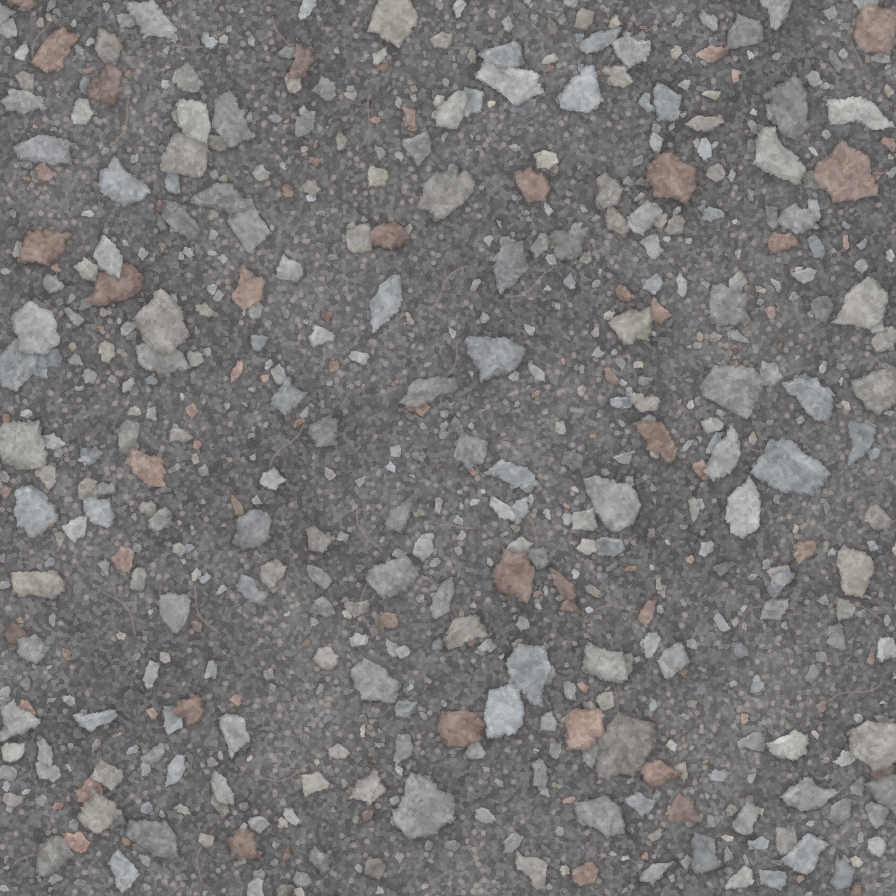
Write a three.js fragment shader that draws this texture.

```glsl
// Draws trodden grey earth strewn with angular stones, chips, grit and twigs.
varying vec2 vUv;

const float TAU = 6.2831853;
const vec3 DARK_EARTH = vec3(0.375, 0.365, 0.37);
const vec3 PALE_EARTH = vec3(0.49, 0.48, 0.48);
const vec3 COOL_STONE = vec3(0.63, 0.65, 0.67);
const vec3 WARM_STONE = vec3(0.67, 0.65, 0.62);
const vec3 RUSTY_STONE = vec3(0.64, 0.56, 0.53);
const vec3 TWIG = vec3(0.58, 0.54, 0.50);
const vec2 LIGHT = vec2(-0.35, 0.94);

float hash(vec2 p) {
  vec3 q = fract(p.xyx * 0.1031);
  q += dot(q, q.yzx + 33.33);
  return fract((q.x + q.y) * q.z);
}

vec2 hash2(vec2 p) {
  return vec2(hash(p), hash(p + 71.7));
}

vec2 direction(float angle) {
  return vec2(cos(angle), sin(angle));
}

vec2 rotate(vec2 p, float angle) {
  vec2 d = direction(angle);
  return vec2(dot(p, d), dot(p, vec2(-d.y, d.x)));
}

// Smooth irregular field around zero, from warped and turned sines
float layeredSines(vec2 p) {
  float sum = 0.0, amp = 0.5;
  for (int i = 0; i < 5; i++) {
    p += 0.7 * sin(p.yx * 1.3 + float(i) * 2.0);
    sum += amp * sin(p.x) * cos(p.y);
    p = mat2(1.5, 1.2, -1.2, 1.5) * p + 3.7;
    amp *= 0.6;
  }
  return sum;
}

// Cellular noise: distance to the nearest point, and its random value
vec2 cellular(vec2 p) {
  vec2 cell = floor(p), best = vec2(9.0, 0.0);
  for (int y = -1; y <= 1; y++) {
    for (int x = -1; x <= 1; x++) {
      vec2 id = cell + vec2(x, y);
      float dist = length(id + hash2(id) - p);
      if (dist < best.x) best = vec2(dist, hash(id + 19.3));
    }
  }
  return best;
}

// Faceted stone: x is the distance to the outline, y the light on its facet
vec2 stone(vec2 p, vec2 id, float radius) {
  float outline = -9.0;
  vec2 tilt = (hash2(id + 5.1) - 0.5) * 0.9;
  float height = radius * 0.32 + dot(p, tilt);
  vec2 slope = -tilt;
  for (int i = 0; i < 6; i++) {
    vec2 key = id + float(i) * 3.17;
    vec2 side = direction((float(i) + 0.8 * hash(key)) * TAU / 6.0);
    float d = dot(p, side) - radius * mix(0.6, 1.0, hash(key + 8.3));
    float steepness = mix(0.6, 2.0, hash(key + 2.9));
    outline = max(outline, d);
    if (-d * steepness < height) {
      height = -d * steepness;
      slope = side * steepness;
    }
  }
  return vec2(outline, dot(slope, LIGHT));
}

vec3 stoneColour(vec2 id) {
  vec3 colour = mix(COOL_STONE, WARM_STONE, hash(id + 1.3));
  colour = mix(colour, RUSTY_STONE, step(0.88, hash(id + 4.4)));
  return colour * mix(0.88, 1.1, hash(id + 6.6));
}

// Lays one scattered size of stones over the ground
vec3 layStones(vec3 colour, vec2 uv, float cells, float share, float mottle) {
  vec2 p = uv * cells;
  float edge = 0.0013 * cells;
  vec2 ragged = 0.09 * vec2(layeredSines(p * 4.0), layeredSines(p * 4.0 + 40.0));
  for (int y = -1; y <= 1; y++) {
    for (int x = -1; x <= 1; x++) {
      vec2 cell = floor(p) + vec2(x, y);
      vec2 id = cell + cells * 7.0;
      float cluster = 1.0 + 0.9 * layeredSines(cell / cells * 9.0);
      if (hash(id) > share * cluster) continue;
      vec2 centre = cell + mix(vec2(0.12), vec2(0.88), hash2(id + 9.1));
      float angle = hash(id + 3.3) * TAU;
      vec2 q = rotate(p + ragged - centre, angle);
      q.y *= mix(1.0, 1.9, hash(id + 7.7));
      vec2 shape = stone(q, id, mix(0.25, 0.52, hash(id + 2.2)));
      float shadow = exp(-max(shape.x, 0.0) * 16.0) * 0.22;
      float cover = 1.0 - smoothstep(-edge, edge, shape.x);
      float rim = smoothstep(-0.07, 0.0, shape.x);
      float facet = rotate(vec2(shape.y, 0.0), angle).x;
      vec3 face = stoneColour(id) * (1.0 + 0.07 * facet - 0.14 * rim) + mottle;
      colour *= 1.0 - shadow;
      colour = mix(colour, face, cover * mix(0.7, 1.0, hash(id + 5.5)));
    }
  }
  return colour;
}

// Thin bent twigs, one in some of the cells
float twigs(vec2 uv, float cells) {
  vec2 p = uv * cells, id = floor(p);
  vec2 q = rotate(fract(p) - 0.5, hash(id + 31.0) * TAU);
  q.y += 0.07 * sin(q.x * 7.0 + hash(id) * TAU);
  float dist = length(vec2(max(abs(q.x) - 0.32, 0.0), q.y));
  float line = 1.0 - smoothstep(0.0004 * cells, 0.0018 * cells, dist);
  return line * step(0.72, hash(id + 12.0));
}

void main() {
  // Earth with broad patches and fine grain
  float patches = layeredSines(vUv * 14.0);
  vec2 grain = cellular(vUv * 210.0);
  vec2 grit = cellular(vUv * 105.0);
  float tone = 0.5 + 0.45 * patches + 0.3 * layeredSines(vUv * 95.0);
  vec3 colour = mix(DARK_EARTH, PALE_EARTH, clamp(tone, 0.0, 1.0));
  colour += 0.13 * (grain.y - 0.5) - 0.05 * (grain.x - 0.45);

  // Pale crumbs, thicker on the lighter patches
  float crumb = 1.0 - smoothstep(0.2, 0.42, grit.x);
  crumb *= step(0.84 - 0.2 * patches, grit.y);
  colour = mix(colour, WARM_STONE, 0.6 * crumb);
  colour = mix(colour, TWIG, 0.6 * twigs(vUv, 11.0));

  // Chips first, then pebbles, then the large stones
  float mottle = 0.09 * layeredSines(vUv * 110.0) + 0.09 * (grain.y - 0.5);
  colour = layStones(colour, vUv, 58.0, 0.23, mottle);
  colour = layStones(colour, vUv, 27.0, 0.36, mottle);
  colour = layStones(colour, vUv, 13.0, 0.75, mottle);
  gl_FragColor = vec4(colour, 1.0);
}
```
